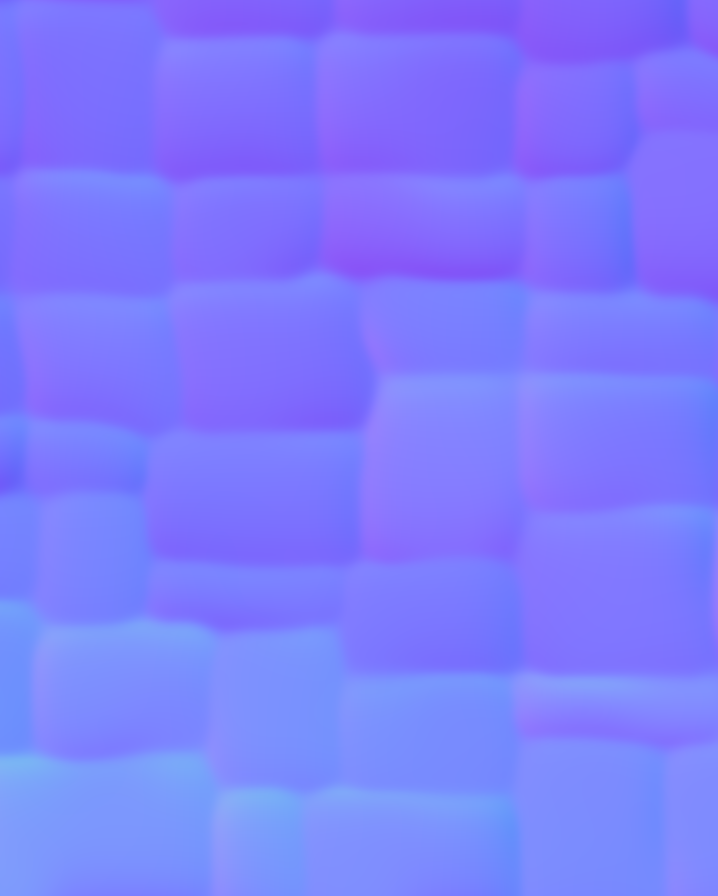
A Shadertoy shader for this texture map:

```glsl
// Tangent-space normal map of soft, worn masonry in irregular blocks.
// Staggered rectangles come from a checkered lattice with shifted walls;
// each block adds rounded edge slopes, and neighbours blend softly.

const vec2  CELL = vec2(0.190, 0.138);       // mean block size, canvas heights
const float WALL_SHIFT = 0.35;               // wall displacement, in cells
const float CORNER = 0.042;                  // corner radius
const float JOINT_SOFTNESS = 0.0085;         // blend width across joints
const vec4  EDGE_SLOPE = vec4(0.14, -0.15, -0.18, 0.16); // left right bottom top
const vec4  EDGE_WIDTH = vec4(0.021, 0.024, 0.034, 0.023);
const vec2  BLOCK_TILT = vec2(0.045, 0.055); // random lean of each block
const vec2  BULGE = vec2(-0.020, 0.035);     // roundness of block faces
const float WARP = 0.020;                    // waviness of the walls
const vec2  UNEVENNESS = vec2(0.08, 0.11);   // broad surface undulation
const float TOP_LEAN = -0.150;               // vertical slope at the top
const float LEAN_RANGE = 0.335;              // added towards the bottom
const vec2  CORNER_LEAN = vec2(-0.10, 0.08); // added at the lower left

float hash(vec2 p) {
    vec3 q = fract(vec3(p.xyx) * 0.1031);
    q += dot(q, q.yzx + 33.33);
    return fract((q.x + q.y) * q.z);
}

vec4 hash4(vec2 p) {
    return vec4(hash(p + 11.0), hash(p + 37.0), hash(p + 59.0), hash(p + 83.0));
}

float noise(vec2 p) {
    vec2 i = floor(p), f = fract(p);
    f = f * f * f * (f * (f * 6.0 - 15.0) + 10.0);
    return mix(mix(hash(i), hash(i + vec2(1, 0)), f.x),
               mix(hash(i + vec2(0, 1)), hash(i + vec2(1, 1)), f.x), f.y);
}

vec2 noise2(vec2 p) {
    return vec2(noise(p), noise(p + 47.3)) - 0.5;
}

float wallShift(vec2 vertex) {
    return WALL_SHIFT * (2.0 * hash(vertex + 105.0) - 1.0);
}

// Walls of a cell as left, bottom, right, top.
// Even vertices carry vertical walls, odd vertices horizontal ones.
vec4 blockWalls(vec2 id) {
    float a = wallShift(id), b = wallShift(id + vec2(1, 0));
    float c = wallShift(id + vec2(0, 1)), d = wallShift(id + 1.0);
    bool even = mod(id.x + id.y, 2.0) < 0.5;
    vec4 shift = even ? vec4(a, b, d, c) : vec4(c, a, b, d);
    return (vec4(id, id + 1.0) + shift) * CELL.xyxy;
}

float roundedBox(vec2 p, vec2 halfSize) {
    float radius = min(CORNER, 0.8 * min(halfSize.x, halfSize.y));
    vec2 q = abs(p) - halfSize + radius;
    return length(max(q, 0.0)) + min(max(q.x, q.y), 0.0) - radius;
}

// Slope of one block in xy, its blending weight in z.
vec3 blockSlope(vec2 p, vec2 id) {
    vec4 walls = blockWalls(id);
    vec2 halfSize = 0.5 * (walls.zw - walls.xy);
    vec2 q = p - 0.5 * (walls.xy + walls.zw);
    vec4 rnd = hash4(id);

    // Rounded edges of uneven strength, wearing away along their length
    vec4 inset = max(vec4(q.x + halfSize.x, halfSize.x - q.x,
                          q.y + halfSize.y, halfSize.y - q.y), 0.0);
    float wear = 0.3 + 1.4 * noise(p * 9.0 + id * 3.7);
    vec4 edge = EDGE_SLOPE * (0.3 + 1.2 * rnd) * wear * exp(-inset / EDGE_WIDTH);

    vec2 slope = vec2(edge.x + edge.y, edge.z + edge.w);
    slope += BLOCK_TILT * (2.0 * rnd.zx - 1.0) + BULGE * q / halfSize;
    return vec3(slope, exp(-roundedBox(q, halfSize) / JOINT_SOFTNESS));
}

void mainImage(out vec4 fragColor, in vec2 fragCoord) {
    vec2 uv = fragCoord / iResolution.xy;
    vec2 p = fragCoord / iResolution.y;
    vec2 warped = p + WARP * noise2(p * 9.0);

    // Weighted blend of the surrounding blocks
    vec2 home = floor(warped / CELL);
    vec3 total = vec3(0.0);
    for (int j = -1; j <= 1; j++)
    for (int i = -1; i <= 1; i++) {
        vec3 s = blockSlope(warped, home + vec2(i, j));
        total += vec3(s.xy * s.z, s.z);
    }
    vec2 slope = total.xy / total.z;

    // Broad lean of the wall, strongest at the lower left
    float low = pow(1.0 - uv.y, 1.7);
    slope.y += TOP_LEAN + LEAN_RANGE * low;
    slope += CORNER_LEAN * low * (vec2(0.9, 0.5) - uv.x);
    slope += UNEVENNESS * noise2(p * 5.0 + 20.0);

    vec3 normal = vec3(slope, sqrt(max(1.0 - dot(slope, slope), 0.0)));
    fragColor = vec4(0.5 + 0.5 * normal, 1.0);
}
```
